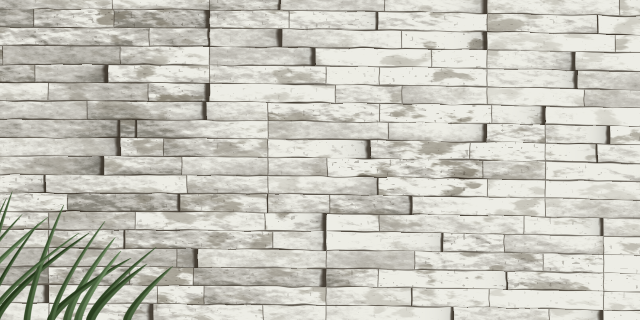
A Shadertoy shader for this texture:

```glsl
#define ROWS 17.4
#define ROW_SAG 0.1
#define PANEL_ROWS 6.0
#define PANEL_SHIFT 0.182
#define SEAM_X 0.655
#define STONE_LENGTH 0.289
#define JOINT_WIDTH 0.002
#define SHADOW_WIDTH 0.02
#define STONE_VARIATION 0.62
#define BLADES 15

const vec3 LIGHT_STONE = vec3(0.93, 0.93, 0.90);
const vec3 MID_STONE   = vec3(0.76, 0.75, 0.72);
const vec3 DARK_STONE  = vec3(0.54, 0.53, 0.49);
const vec3 CREVICE     = vec3(0.23, 0.20, 0.16);
const vec3 LEAF_LIGHT  = vec3(0.45, 0.57, 0.40);
const vec3 LEAF_DARK   = vec3(0.13, 0.21, 0.09);

float hash(vec2 p) {
    return fract(sin(dot(p, vec2(127.1, 311.7))) * 43758.5453);
}

float noise(vec2 p) {
    vec2 i = floor(p), f = fract(p);
    f = f * f * (3.0 - 2.0 * f);
    return mix(mix(hash(i), hash(i + vec2(1, 0)), f.x),
               mix(hash(i + vec2(0, 1)), hash(i + vec2(1, 1)), f.x), f.y);
}

float fbm(vec2 p) {
    float sum = 0.0, amp = 0.5;
    for (int i = 0; i < 5; i++) {
        sum += amp * noise(p);
        p = mat2(1.7, 0.5, -0.6, 2.0) * p + 7.3;
        amp *= 0.55;
    }
    return sum;
}

// Joint position in stone lengths; every third one is a straight panel seam
float joint(float i, float row) {
    float loose = step(0.5, mod(i, 3.0));
    return i + loose * 0.9 * (hash(vec2(i, row + 3.7)) - 0.5);
}

float proudness(float i, float row) {
    return hash(vec2(i + 17.0, row * 1.7));
}

vec3 stoneRamp(float tone) {
    vec3 low = mix(DARK_STONE, MID_STONE, smoothstep(-0.1, 0.5, tone));
    return mix(low, LIGHT_STONE, smoothstep(0.4, 1.0, tone));
}

vec3 wall(vec2 p, float px) {
    // Slightly chipped outlines
    vec2 q = p + vec2(0.003, 0.004) * (vec2(noise(p * 45.0), noise(p * vec2(22.0, 40.0) + 9.0)) - 0.5);

    // Row, panel and stone; the courses sag toward the right
    float v = (1.0 - q.y) * ROWS + 0.5 - ROW_SAG * q.x * q.x;
    float row = floor(v);
    float u = (q.x - SEAM_X - PANEL_SHIFT * floor(row / PANEL_ROWS)) / STONE_LENGTH;
    float i = floor(u);
    if (u < joint(i, row)) i -= 1.0;
    else if (u > joint(i + 1.0, row)) i += 1.0;
    float left = (u - joint(i, row)) * STONE_LENGTH;
    float right = (joint(i + 1.0, row) - u) * STONE_LENGTH;
    float top = fract(v) / ROWS;
    float bottom = 1.0 / ROWS - top;
    vec2 id = vec2(i, row);

    // Tone of each stone, its tilt and the light across the wall
    float tone = 0.77 + STONE_VARIATION * (hash(id) - 0.5) + 0.2 * (p.x - 1.0);
    tone += 0.5 * (hash(id + 6.6) - 0.5) * (left - right) / (left + right);
    tone += 0.7 * (fbm(p * vec2(2.5, 4.0) + 3.0) - 0.48);

    // Split-face relief lit from above right
    float rough = mix(0.25, 1.0, pow(hash(id + 5.1), 1.4));
    vec2 s = p * vec2(17.0, 38.0) + 40.0 * hash(id + 2.3);
    float relief = fbm(s);
    float slope = relief - fbm(s + vec2(0.1, 0.25));
    tone += rough * (2.0 * slope + 0.9 * (relief - 0.48));
    tone += 0.4 * (fbm(p * vec2(80.0, 110.0)) - 0.48);
    tone += 0.2 * exp(-top / 0.005) - 0.4 * hash(id + 9.4) * exp(-bottom / 0.012);
    vec3 col = stoneRamp(tone);

    // Broken patches and small pits
    float chip = smoothstep(0.58, 0.74, fbm(p * vec2(13.0, 26.0) + 31.0 * hash(id + 8.0)));
    col = mix(col, DARK_STONE * vec3(0.94, 0.91, 0.86), chip * rough * (0.4 + 0.6 * relief));
    float pit = smoothstep(0.84, 0.95, noise(p * vec2(100.0, 130.0)));
    col = mix(col, CREVICE, 0.3 * pit * rough);

    // Shadow thrown by a prouder stone on the right
    float rise = smoothstep(0.1, 0.6, proudness(i + 1.0, row) - proudness(i, row));
    float reach = SHADOW_WIDTH * rise * (0.7 + 0.5 * noise(p * 60.0));
    float shade = (1.0 - smoothstep(reach * 0.4, reach + px, right)) * step(0.05, rise);
    col *= 1.0 - 0.25 * rise * exp(-right / 0.03);
    col = mix(col, CREVICE, 0.88 * shade);

    // Joints, deeper below the overhanging stones
    float ledge = JOINT_WIDTH * mix(0.3, 2.2, noise(vec2(p.x * 14.0, row * 5.0)));
    float bed = 1.0 - smoothstep(ledge - px, ledge + px, min(bottom, top + JOINT_WIDTH));
    float gap = JOINT_WIDTH * 0.6;
    float side = 1.0 - smoothstep(gap - px, gap + px, min(left, right));
    float depth = mix(0.3, 1.0, noise(vec2(p.x * 9.0, row * 3.0 + 0.5)));
    return mix(col, CREVICE, max(bed * depth, side * 0.7));
}

// Fan of arching leaves from the lower left corner
vec3 addLeaves(vec3 col, vec2 p, float px) {
    for (int k = 0; k < BLADES; k++) {
        float n = float(k), f = fract(n * 0.618);
        float h = mix(0.41, 0.20, f * f) - 0.12 * hash(vec2(n, 1.0));
        float lean = mix(0.10, 0.30, hash(vec2(n, 2.0)));
        float root = mix(0.02, 0.57, f) - lean;
        float t = clamp(p.y / h, 0.0, 1.0);
        float slope = 1.35 * lean / h * pow(t, 0.35);
        float d = (p.x - root - lean * pow(t, 1.35)) / sqrt(1.0 + slope * slope);
        float w = 0.011 * pow(1.0 - t, 0.55) * (0.75 + 0.5 * hash(vec2(n, 3.0)));
        float mask = (1.0 - smoothstep(w - px, w + px, abs(d))) * step(p.y, h);
        float lit = 0.6 * hash(vec2(n, 4.0)) + 0.5 * smoothstep(-0.003, 0.003, d);
        col = mix(col, mix(LEAF_DARK, LEAF_LIGHT, lit * (0.65 + 0.35 * t)), mask);
    }
    return col;
}

void mainImage(out vec4 fragColor, in vec2 fragCoord) {
    vec2 p = fragCoord / iResolution.y;
    float px = 0.75 / iResolution.y;
    fragColor = vec4(addLeaves(wall(p, px), p, px), 1.0);
}
```
